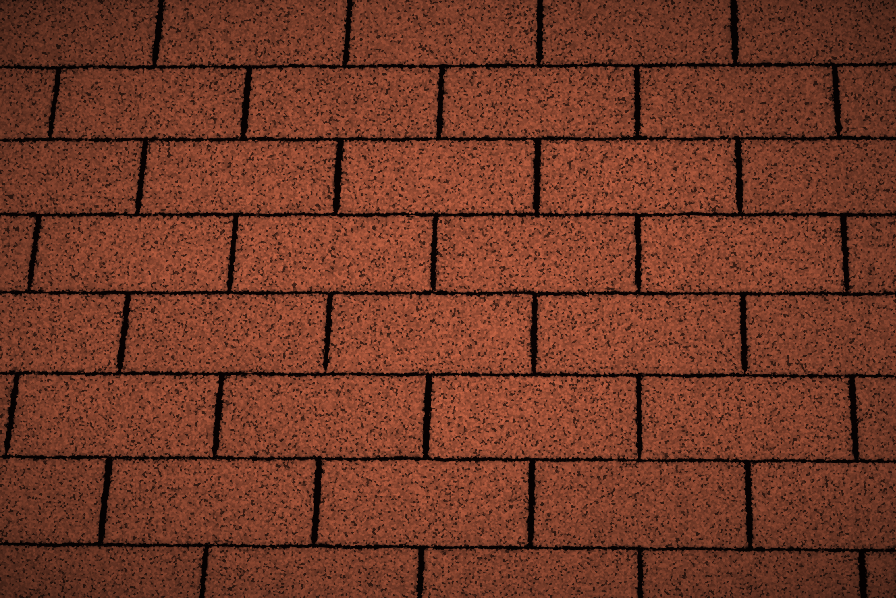
Reproduce this texture procedurally as a WebGL 2 fragment shader.

```glsl
#version 300 es
precision highp float;
// Rows of gritty red roof shingles in staggered courses, seen at a slight tilt.

uniform vec2 u_resolution;
out vec4 fragColor;

const vec3 GRIT = vec3(0.625, 0.318, 0.218);
const vec3 GAP = vec3(0.030, 0.010, 0.010);
const float COURSES = 8.617;      // courses per canvas height, before perspective
const float TILE_WIDTH = 0.3188;  // in canvas heights, at the top edge

float hash(vec2 p) {
    vec3 q = fract(p.xyx * vec3(0.1031, 0.1030, 0.0973));
    q += dot(q, q.yzx + 33.33);
    return fract((q.x + q.y) * q.z);
}

// Cellular noise: each grain has its own tone, softly blended at its borders.
float grains(vec2 p, float sharpness) {
    vec2 cell = floor(p);
    float sum = 0.0, total = 0.0;
    for (int j = -1; j <= 1; j++) {
        for (int i = -1; i <= 1; i++) {
            vec2 id = cell + vec2(i, j);
            vec2 centre = id + vec2(hash(id + 7.3), hash(id + 41.9));
            vec2 away = p - centre;
            float weight = exp(-sharpness * dot(away, away)) + 1e-5;
            sum += weight * hash(id + 83.1);
            total += weight;
        }
    }
    return sum / total;
}

// Layered sines for slow drifts.
float drift(vec2 p) {
    return (sin(p.x + 1.7 * sin(p.y * 0.8)) + 0.5 * sin(p.y * 2.1 + p.x * 1.3)
        + 0.25 * sin(p.x * 4.3 - p.y * 3.1)) / 1.75;
}

float smoothMin(float a, float b, float radius) {
    float h = max(radius - abs(a - b), 0.0) / radius;
    return min(a, b) - h * h * radius * 0.25;
}

float toNearestLine(float t) {
    return abs(fract(t + 0.5) - 0.5);
}

// x counts tiles from the middle, y counts courses downward, z is the local scale.
vec3 roofCoords(vec2 p) {
    float y = p.y - 0.0128 * p.x * (p.y - 0.37);
    float scale = 1.0 + 0.1497 * y;
    float across = (p.x + 0.0055 + 0.042 * y) / (TILE_WIDTH * scale);
    across -= 0.0066 * across * across;
    return vec3(across, y / scale * COURSES + 0.0646, scale);
}

// Signed distance to the gaps: thin below each course, wider between tiles.
float gapDistance(vec3 roof, float fray) {
    float course = floor(roof.y);
    float column = roof.x + 0.5 * mod(course + 1.0, 2.0);
    float variation = hash(vec2(floor(column + 0.5), course) + 19.0);
    float lower = smoothstep(0.88, 0.97, fract(roof.y));
    float halfJoint = mix(0.0041, 0.0055, variation) - 0.0022 * lower;
    float joint = toNearestLine(column) * TILE_WIDTH * roof.z - halfJoint;
    float seam = toNearestLine(roof.y) * roof.z * roof.z / COURSES - 0.0023;
    return smoothMin(joint, seam, 0.004) + fray;
}

void main() {
    // Centred across, measured downward from the top, in canvas heights.
    vec2 uv = gl_FragCoord.xy / u_resolution.y;
    vec2 p = vec2(uv.x - 0.5 * u_resolution.x / u_resolution.y, 1.0 - uv.y);
    float pixel = 1.0 / u_resolution.y;

    // Grit tones with scattered dark specks.
    float fine = grains(uv * 310.0, 9.0);
    float coarse = grains(uv * 150.0 + 57.0, 7.0);
    float tone = mix(0.74, 1.20, fine) + 0.12 * (coarse - 0.5);
    tone *= mix(0.48, 1.0, smoothstep(0.06, 0.22, fine));

    // Gentle differences between tiles and across the roof.
    vec3 roof = roofCoords(p + vec2(0.0, 0.0008 * drift(uv * 38.0)));
    float course = floor(roof.y);
    float tile = floor(roof.x + 0.5 * mod(course + 1.0, 2.0));
    tone *= 0.98 + 0.05 * hash(vec2(tile, course) + 5.0) + 0.025 * drift(uv * 9.0);

    // Ragged gaps and the shade beside them.
    float fray = 0.0026 * (fine - 0.5) + 0.0020 * (coarse - 0.5);
    float gap = gapDistance(roof, fray);
    tone *= 1.0 - 0.30 * exp(-max(gap, 0.0) / 0.0035);
    vec3 color = mix(GAP, GRIT * tone, smoothstep(-0.6 * pixel, 0.9 * pixel, gap));

    // Light falls off toward the corners.
    vec2 offCentre = (gl_FragCoord.xy / u_resolution - 0.5) * 2.0;
    color *= 1.0 - 0.27 * dot(offCentre, offCentre);
    fragColor = vec4(color, 1.0);
}
```
